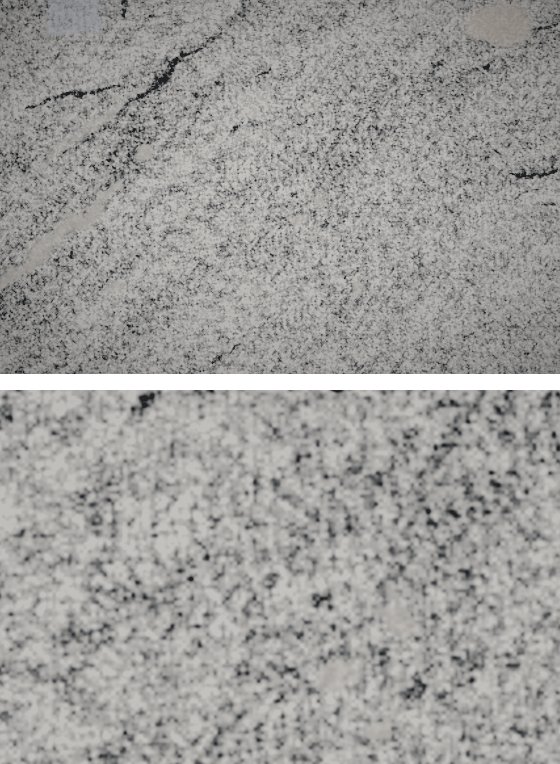
Top: the whole. Bottom: its middle third, enlarged.
A Shadertoy shader for this texture:

```glsl
// Grey granite slab: pale feldspar peppered with fine dark mica grains.
// Layered value noise makes the grains and slanting bands; warped capsules
// add ragged dark veins and pale quartz streaks under a soft vignette.

float hash(vec2 p) {
    return fract(sin(dot(p, vec2(127.1, 311.7))) * 43758.55);
}

float noise(vec2 p) {
    vec2 cell = floor(p), f = fract(p);
    f = f * f * (3.0 - 2.0 * f);
    return mix(mix(hash(cell), hash(cell + vec2(1, 0)), f.x),
               mix(hash(cell + vec2(0, 1)), hash(cell + vec2(1, 1)), f.x), f.y);
}

// Noise centred on zero
float wave(vec2 p) { return noise(p) - 0.5; }

// Soft line from a to b, tapering at both ends
float streak(vec2 p, vec2 a, vec2 b, float width) {
    vec2 ab = b - a;
    float h = clamp(dot(p - a, ab) / dot(ab, ab), 0.0, 1.0);
    float taper = width * (0.45 + 0.55 * sin(3.14159 * h));
    return 1.0 - smoothstep(0.2, 1.0, length(p - a - ab * h) / taper);
}

// Soft elliptical patch
float patchMask(vec2 p, vec2 centre, vec2 radius) {
    return 1.0 - smoothstep(0.65, 1.1, length((p - centre) / radius));
}

void mainImage(out vec4 fragColor, in vec2 fragCoord) {
    vec2 uv = fragCoord / iResolution.xy;
    vec2 p = fragCoord / iResolution.y;
    vec2 turned = mat2(0.8, 0.6, -0.6, 0.8) * p;

    // Fine grains, with loose clumps
    float grain = 0.6 * wave(turned * 165.0) + 0.4 * wave(p * 285.0 + 17.0);
    float darkness = 5.6 * grain + 1.3 * wave(turned * 55.0 + 5.0);

    // Bands that rise to the right and flatten out
    float across = p.y - 0.85 * p.x + 0.17 * p.x * p.x + 0.04 * wave(p * 7.0);
    float bands = wave(vec2(p.x * 3.0, across * 15.0) + 40.0)
                + 0.8 * wave(vec2(p.x * 9.0, across * 42.0) + 80.0);
    darkness += bands * mix(1.5, 0.9, smoothstep(0.4, 1.1, p.x));

    // Ragged coordinates shared by veins and patches
    vec2 w = p + 0.03 * vec2(wave(p * 17.0), wave(p * 17.0 + 31.0))
               + 0.012 * vec2(wave(p * 70.0), wave(p * 70.0 + 53.0));

    // Long dark veins
    float vein = streak(w, vec2(0.07, 0.72), vec2(0.33, 0.78), 0.013);
    vein = max(vein, streak(w, vec2(0.36, 0.73), vec2(0.51, 0.87), 0.017));
    vein = max(vein, 0.65 * streak(w, vec2(0.17, 0.57), vec2(0.42, 0.79), 0.011));
    vein = max(vein, 0.35 * streak(w, vec2(0.48, 0.84), vec2(0.70, 1.01), 0.012));
    vein = max(vein, streak(w, vec2(1.35, 0.53), vec2(1.50, 0.555), 0.010));
    vein = max(vein, streak(w, vec2(0.33, 0.96), vec2(0.35, 1.01), 0.018));

    // Scattered short veins following the bands
    for (float i = 0.0; i < 16.0; i++) {
        vec2 start = vec2(1.5 * hash(vec2(i, 1.3)), hash(vec2(i, 7.9)));
        float slope = 0.85 - 0.34 * start.x + 0.5 * (hash(vec2(i, 4.1)) - 0.5);
        vec2 reach = normalize(vec2(1.0, slope)) * mix(0.02, 0.10, hash(vec2(i, 9.7)));
        float strength = mix(0.4, 0.9, hash(vec2(i, 2.6)));
        vein = max(vein, strength * streak(w, start, start + reach, 0.009));
    }
    darkness += vein * (2.3 + 2.0 * wave(p * 95.0));

    // Pale quartz streaks and round spots
    float quartz = 0.85 * streak(w, vec2(0.0, 0.24), vec2(0.32, 0.50), 0.034);
    quartz = max(quartz, 0.6 * streak(w, vec2(0.10, 0.55), vec2(0.38, 0.77), 0.020));
    quartz = max(quartz, 0.9 * patchMask(w, vec2(0.39, 0.585), vec2(0.024)));
    for (float i = 0.0; i < 9.0; i++) {
        vec2 centre = vec2(0.25 + 0.8 * hash(vec2(i, 21.4)), 0.2 + 0.6 * hash(vec2(i, 35.2)));
        vec2 radius = vec2(0.022, 0.017) * mix(0.6, 1.2, hash(vec2(i, 11.8)));
        quartz = max(quartz, 0.7 * patchMask(w, centre, radius));
    }
    float beige = 0.8 * patchMask(w, vec2(1.34, 0.935), vec2(0.10, 0.06));
    quartz = max(quartz, beige);
    darkness = mix(darkness, -0.6 + 0.15 * darkness, quartz);

    // Tone curve: flat in the pale matrix, steep towards the dark grains
    float dip = max(darkness, 0.0);
    float tone = max(0.635 - 0.062 * darkness - 0.045 * dip * dip, 0.13);
    tone = min(tone, 0.73);
    vec3 color = tone * mix(vec3(0.97, 1.0, 1.04), vec3(1.005, 1.0, 0.985),
                            smoothstep(0.15, 0.6, tone));
    color *= mix(vec3(1.0), vec3(1.03, 0.99, 0.96), max(beige, 0.4 * quartz));

    // Cool sheen near the upper left corner
    vec2 sheenEdge = abs(w - vec2(0.20, 0.96)) - vec2(0.07, 0.055);
    float sheen = 1.0 - smoothstep(-0.015, 0.012, max(sheenEdge.x, sheenEdge.y));
    color = mix(color, vec3(0.68, 0.70, 0.74), 0.55 * sheen);

    // Vignette
    vec2 offset = uv - vec2(0.5, 0.47);
    color *= 1.04 - 0.56 * dot(offset, offset);
    fragColor = vec4(color, 1.0);
}
```
